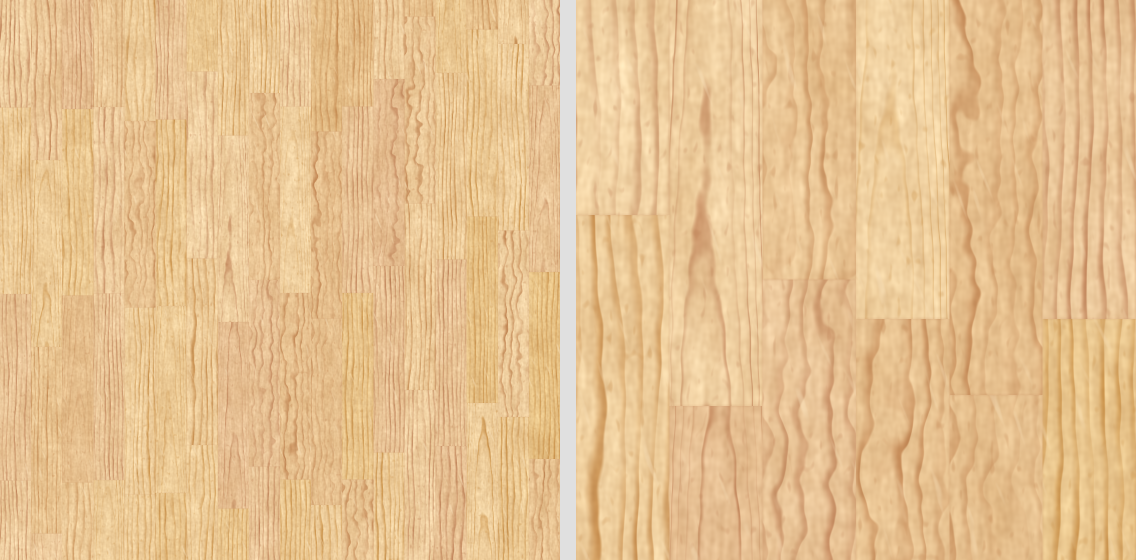
Left: the whole. Right: its middle third, enlarged.
A Shadertoy shader for this texture:

```glsl
#define COLUMNS 18.0
#define ROWS 3.0
#define GRAIN_LINES 5.0
#define GRAIN_DEPTH 0.95
#define FIBRE_DEPTH 1.0
#define SEAM_WIDTH 0.0014
#define SEAM_DEPTH 0.12
#define GOLD vec3(0.895, 0.745, 0.490)
#define CREAM vec3(0.945, 0.825, 0.640)
#define ROSE vec3(0.895, 0.735, 0.560)
#define GOLD_GRAIN vec3(0.790, 0.570, 0.290)
#define ROSE_GRAIN vec3(0.750, 0.510, 0.345)

float hash(vec2 p) {
    vec3 q = fract(p.xyx * 0.1031);
    q += dot(q, q.yzx + 33.33);
    return fract((q.x + q.y) * q.z);
}

vec2 gradient(vec2 p) {
    float angle = 6.28318 * hash(p);
    return vec2(cos(angle), sin(angle));
}

// Gradient noise, roughly -0.7 to 0.7
float noise(vec2 p) {
    vec2 i = floor(p), f = p - i;
    vec2 u = f * f * f * (f * (f * 6.0 - 15.0) + 10.0);
    vec2 e = vec2(0.0, 1.0);
    float low = mix(dot(gradient(i), f), dot(gradient(i + e.yx), f - e.yx), u.x);
    float high = mix(dot(gradient(i + e), f - e), dot(gradient(i + 1.0), f - 1.0), u.x);
    return mix(low, high, u.y);
}

// Growth-ring phase: straight, arched or wavy figure
float ringPhase(vec2 f, vec2 q, float kind, float seed) {
    float drift = noise(q * vec2(1.6, 2.0));
    if (kind < 0.62)
        return GRAIN_LINES * mix(0.9, 1.5, seed) * f.x + 1.1 * drift
            + 0.2 * noise(q * vec2(3.0, 13.0));
    if (kind < 0.82) {
        float x = f.x - mix(0.35, 0.65, seed);
        float direction = seed < 0.7 ? 1.0 : -1.0;
        return direction * 2.0 * f.y + 13.0 * x * x + 0.8 * drift
            + 0.2 * noise(q * vec2(4.0, 17.0));
    }
    return 0.8 * GRAIN_LINES * f.x + drift + 0.7 * noise(q * vec2(2.0, 9.0))
        + 0.35 * noise(q * vec2(4.0, 23.0));
}

vec3 floorColor(vec2 uv) {
    // Staggered plank layout
    float column = floor(uv.x * COLUMNS);
    float along = uv.y * ROWS + hash(vec2(column, 7.0));
    vec2 cell = vec2(column, floor(along));
    vec2 f = vec2(fract(uv.x * COLUMNS), fract(along));
    float seed = hash(cell + 11.0);
    float kind = hash(cell + 47.0);
    float tint = hash(cell + 83.0);
    vec2 q = f + floor(vec2(seed, tint) * 90.0);

    // Plank tone
    float rosy = smoothstep(0.4, 0.8, tint);
    if (kind > 0.82) rosy = max(rosy, 0.7);
    vec3 wood = mix(GOLD, ROSE, rosy);
    wood = mix(wood, CREAM, 0.15 + 0.85 * hash(cell + 29.0));

    // Cloudy patches and faint cross-grain shimmer
    float cloud = noise(q * vec2(1.3, 4.0)) + 0.6 * noise(q * vec2(3.0, 16.0));
    float shimmer = noise(q * vec2(5.0, 42.0) + vec2(0.0, 2.0 * f.x));
    wood *= 1.0 + vec3(0.045, 0.075, 0.120) * cloud + vec3(0.03, 0.04, 0.05) * shimmer;

    // Ring lines: a soft shade that ends in a thin dark edge
    float phase = ringPhase(f, q, kind, seed);
    float ramp = fract(phase);
    float arched = step(0.62, kind) * step(kind, 0.82);
    float ending = 1.0 - smoothstep(0.9, 1.0, ramp);
    float shade = smoothstep(0.2, 0.9, ramp) * ending;
    float line = smoothstep(mix(0.5, 0.72, arched), 0.9, ramp) * ending;
    float strength = mix(0.3, 1.0, hash(vec2(floor(phase) + 60.0, floor(90.0 * seed))));
    strength *= clamp(0.85 + 0.9 * noise(q * vec2(2.0, 6.0) + 19.0), 0.25, 1.2);
    vec3 grain = mix(GOLD_GRAIN, ROSE_GRAIN, rosy);
    float depth = (0.75 * line + 0.2 * shade) * strength;
    wood = mix(wood, grain, GRAIN_DEPTH * min(depth, 1.0));

    // Fine fibres, dark pores and pale flecks
    float fibre = noise(q * vec2(11.0, 7.0)) + 0.9 * noise(q * vec2(19.0, 40.0))
        + 0.6 * noise(q * vec2(13.0, 85.0));
    wood *= 1.0 + FIBRE_DEPTH * vec3(0.045, 0.068, 0.095) * fibre;
    float pore = smoothstep(0.3, 0.6, noise(q * vec2(12.0, 34.0) + 5.0));
    wood = mix(wood, grain, 0.35 * pore);
    vec2 curl = q * vec2(5.0, 22.0) + vec2(3.0 * f.y, 8.0 * f.x);
    float fleck = smoothstep(0.35, 0.6, noise(curl));
    wood = mix(wood, vec3(0.98, 0.89, 0.74), 0.45 * fleck);

    // Seams: faint on the long sides, clearer at the ends
    vec2 edge = min(f, 1.0 - f) / vec2(COLUMNS, ROWS);
    vec2 seam = 1.0 - smoothstep(vec2(0.0), vec2(SEAM_WIDTH), edge);
    return mix(wood, ROSE_GRAIN, SEAM_DEPTH * max(0.8 * seam.x, seam.y));
}

void mainImage(out vec4 fragColor, in vec2 fragCoord) {
    // Average a 2 by 2 grid to smooth the edges
    vec3 total = vec3(0.0);
    for (int i = 0; i < 4; i++) {
        vec2 offset = vec2(float(i % 2), float(i / 2)) * 0.5 - 0.25;
        total += floorColor((fragCoord + offset) / iResolution.xy);
    }
    fragColor = vec4(total * 0.25, 1.0);
}
```
